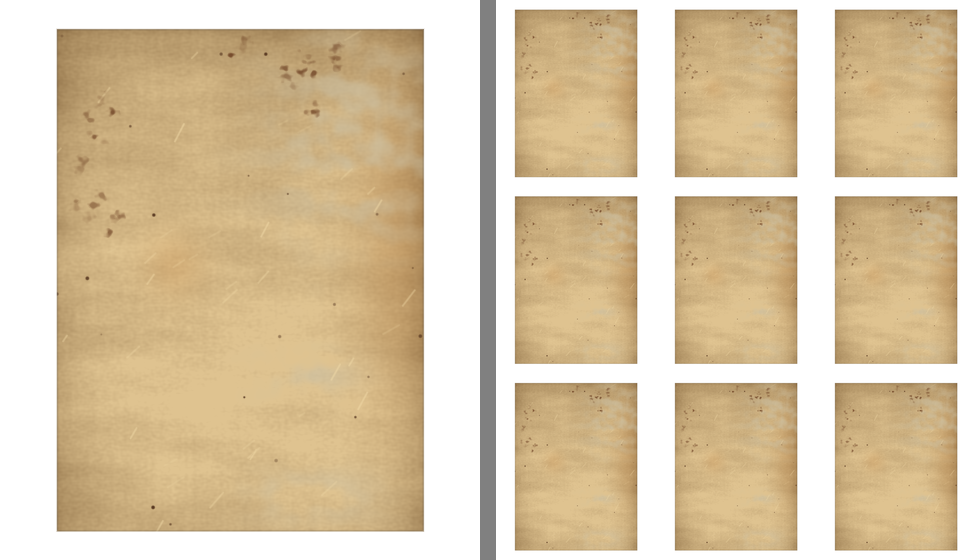
Left, the tile; right, the same tile 3 across and 3 down.
Write a WebGL 2 fragment shader that draws this texture.

```glsl
#version 300 es
precision highp float;
// Aged sheet of laid paper with brown foxing, pale smears and fibres on a white ground.
#define SHEET_MIN vec2(0.1185, 0.051)
#define SHEET_MAX vec2(0.883, 0.948)
#define LIGHT vec3(0.875, 0.765, 0.565)
#define DARK vec3(0.47, 0.345, 0.195)
#define PALE vec3(0.80, 0.755, 0.64)
#define WARM vec3(0.80, 0.60, 0.36)
#define RUST vec3(0.40, 0.22, 0.11)
#define CREAM vec3(0.95, 0.86, 0.66)
#define GRAIN 0.075
#define FOX_SPOTS 42
#define SPECKS 22
#define FIBRES 38

uniform vec2 u_resolution;
out vec4 fragColor;

vec2 hash2(vec2 p) {
  vec3 q = fract(p.xyx * vec3(0.1031, 0.1030, 0.0973));
  q += dot(q, q.yzx + 33.33);
  return fract((q.xx + q.yz) * q.zy);
}

// Gradient noise over the unit square, wrapping after a whole number of cells.
float corner(vec2 cell, vec2 d, vec2 cells) {
  float a = 6.28319 * hash2(mod(cell, cells) + cells * 0.37).x;
  return dot(vec2(cos(a), sin(a)), d);
}
float noise(vec2 uv, vec2 cells) {
  vec2 p = uv * cells, i = floor(p), f = p - i;
  vec2 w = f * f * f * (f * (f * 6.0 - 15.0) + 10.0), e = vec2(1, 0);
  return mix(mix(corner(i, f, cells), corner(i + e.xy, f - e.xy, cells), w.x),
             mix(corner(i + e.yx, f - e.yx, cells), corner(i + 1.0, f - 1.0, cells), w.x), w.y);
}

float blob(vec2 s, vec2 centre, vec2 size) {
  vec2 d = (s - centre) / size;
  return exp(-dot(d, d));
}

// Toning: darker towards the edges, with soft horizontal bands and fine grain.
float toning(vec2 s, vec2 uv) {
  float d = 0.03 + 0.36 * exp(-s.x / 0.11) + 0.13 * exp(-s.y / 0.05);
  d += 0.62 * exp((s.x - 1.0) / 0.10) * (0.75 + 0.25 * cos(6.0 * (s.y - 0.55)));
  d += 0.36 * exp((s.y - 1.0) / 0.10);
  d += 0.08 * smoothstep(0.4, 1.0, s.y);
  d += 0.16 * noise(uv, vec2(3, 5)) + 0.15 * noise(uv, vec2(4, 19));
  d += 0.08 * noise(uv, vec2(13, 47));
  d += GRAIN * (noise(uv, vec2(70, 190)) + 0.8 * noise(uv, vec2(140, 160)));
  d += GRAIN * 0.5 * noise(uv, vec2(90, 9));
  return clamp(d, 0.0, 1.0);
}

// Rust-brown spots in small clusters along the top and the left side.
float foxing(vec2 s, vec2 uv, vec2 size) {
  float rough = 0.9 * noise(uv, vec2(90, 105)), sum = 0.0;
  for (int i = 0; i < FOX_SPOTS; i++) {
    float id = float(i), group = floor(id / 3.0);
    vec2 h = hash2(vec2(group, 7.3)), k = hash2(vec2(id, 21.7)), r = hash2(vec2(id, 43.1));
    vec2 centre = mod(group, 2.0) < 0.5 ? mix(vec2(0.40, 0.83), vec2(0.78, 0.97), h)
                                        : mix(vec2(0.04, 0.61), vec2(0.15, 0.90), h);
    vec2 d = (s - centre - (k - 0.5) * vec2(0.06, 0.05)) * size;
    float reach = length(d * vec2(0.85, 1.0)) / mix(0.005, 0.012, r.x) + rough;
    sum = max(sum, mix(0.2, 0.85, r.y * r.y) * (1.0 - smoothstep(0.1, 1.0, reach)));
  }
  return sum;
}

float specks(vec2 s, vec2 size, float px) {
  float sum = 0.0;
  for (int i = 0; i < SPECKS; i++) {
    vec2 c = hash2(vec2(float(i), 61.9)), h = hash2(vec2(float(i), 83.3));
    float r = mix(0.0012, 0.0032, h.x);
    float m = 1.0 - smoothstep(r - px, r + px, length((s - c) * size));
    sum = max(sum, m * mix(0.25, 0.9, h.y));
  }
  return sum;
}

// Short slanted fibres, mostly in the lower part.
float fibres(vec2 s, vec2 size, float px) {
  float sum = 0.0;
  for (int i = 0; i < FIBRES; i++) {
    vec2 c = hash2(vec2(float(i), 101.7)), h = hash2(vec2(float(i), 127.1));
    c.y *= mix(0.35, 1.0, c.y);
    float a = mix(0.45, 1.1, h.x), len = mix(0.005, 0.018, h.y);
    vec2 axis = vec2(cos(a), sin(a)), d = (s - c) * size;
    float dist = length(d - axis * clamp(dot(d, axis), -len, len));
    sum = max(sum, (1.0 - smoothstep(0.0, 0.0014 + px, dist)) * mix(0.15, 0.5, h.x));
  }
  return sum;
}

void main() {
  vec2 uv = gl_FragCoord.xy / u_resolution;
  vec2 unit = vec2(u_resolution.x / u_resolution.y, 1.0);
  vec2 size = (SHEET_MAX - SHEET_MIN) * unit;
  vec2 s = (uv - SHEET_MIN) / (SHEET_MAX - SHEET_MIN);
  float px = 1.0 / u_resolution.y;

  // Stains and smears
  vec3 col = mix(LIGHT, DARK, toning(s, uv));
  float warm = 0.35 * blob(s, vec2(0.32, 0.53), vec2(0.08, 0.06))
             + 0.40 * blob(s, vec2(0.94, 0.58), vec2(0.12, 0.30));
  col = mix(col, WARM, warm);
  float zone = blob(s, vec2(0.82, 0.78), vec2(0.24, 0.20)) + 0.8 * blob(s, vec2(0.68, 0.31), vec2(0.13, 0.05))
             + 0.8 * blob(s, vec2(0.70, 0.07), vec2(0.18, 0.05));
  float smear = smoothstep(-0.25, 0.45, noise(uv, vec2(6, 23)) + 0.4 * noise(uv, vec2(31, 37)));
  col = mix(col, PALE, clamp(0.8 * zone * smear, 0.0, 0.75));

  // Marks
  col = mix(col, CREAM, fibres(s, size, px));
  col = mix(col, RUST, foxing(s, uv, size));
  col = mix(col, RUST * 0.7, specks(s, size, px));

  // Sheet outline on white
  vec2 q = abs(s - 0.5) * size - 0.5 * size;
  float edge = max(q.x, q.y);
  col *= 1.0 - 0.2 * smoothstep(-0.004, 0.0, edge);
  fragColor = vec4(mix(col, vec3(1), smoothstep(-px, px, edge)), 1.0);
}
```
